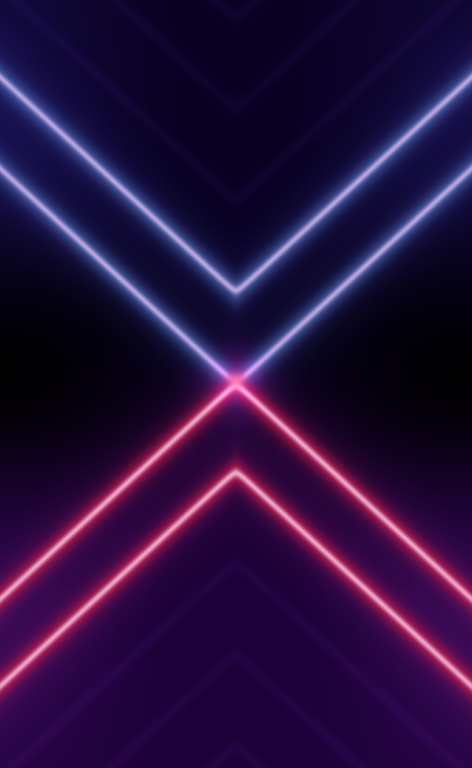
This background is drawn by a Shadertoy shader. Its source:

```glsl
// Two stacks of neon chevrons, blue pointing down and red pointing up, whose
// tips meet in a glowing cross. Each line is a distance to a folded diagonal,
// drawn as a pale core with a tight and a wide halo over a dark gradient.

// Layout, in units of canvas height, x measured from the centre
const float CROSS_Y = 0.503;
const float SLOPE = 0.916;
const float SPACING = 0.1190;
const float RED_START = 0.0055;
const float TIP_ROUNDING = 0.004;
const int LINES_PER_STACK = 5;
const int BRIGHT_LINES = 2;

// Line profile
const float CORE_WIDTH = 0.0040;
const float HALO_WIDTH = 0.0135;
const float HAZE_WIDTH = 0.042;
const float FAINT_WIDTH = 0.007;

// Colours
const vec3 BLUE_CORE = vec3(0.75, 0.66, 0.88);
const vec3 BLUE_HALO = vec3(0.27, 0.37, 0.66);
const vec3 BLUE_HAZE = vec3(0.025, 0.03, 0.085);
const vec3 BLUE_FAINT = vec3(0.025, 0.012, 0.05);
const vec3 RED_CORE = vec3(0.93, 0.68, 0.82);
const vec3 RED_HALO = vec3(0.74, 0.10, 0.30);
const vec3 RED_HAZE = vec3(0.07, 0.015, 0.05);
const vec3 RED_FAINT = vec3(0.035, 0.008, 0.05);
const vec3 TOP_CENTRE = vec3(0.035, 0.003, 0.135);
const vec3 TOP_EDGE = vec3(0.075, 0.04, 0.25);
const vec3 BOTTOM_CENTRE = vec3(0.105, 0.005, 0.215);
const vec3 BOTTOM_EDGE = vec3(0.175, 0.025, 0.30);
const vec3 CROSS_CORE = vec3(0.97, 0.52, 0.72);
const vec3 CROSS_HALO = vec3(0.16, 0.02, 0.17);

float bell(float d, float width) {
    float t = d / width;
    return exp(-t * t);
}

// Dark gradient with brighter sides and a black pool beside the cross
vec3 background(vec2 p) {
    float side = smoothstep(0.04, 0.34, abs(p.x));
    float leftBias = 0.85 - 0.6 * p.x;
    vec3 top = mix(TOP_CENTRE, TOP_EDGE, side * leftBias * bell(p.y - 0.38, 0.26));
    vec3 bottom = mix(BOTTOM_CENTRE, BOTTOM_EDGE, side * bell(p.y + 0.35, 0.24));
    vec3 color = mix(bottom, top, smoothstep(-0.12, 0.08, p.y));
    vec2 pool = (vec2(abs(p.x), p.y) - vec2(0.31, 0.01)) / vec2(0.23, 0.145);
    return color * (1.0 - 0.97 * exp(-dot(pool, pool)));
}

// Adds one stack; "height" grows from the cross towards the stack
vec3 addStack(vec3 color, vec2 p, float height, float start,
              vec3 core, vec3 halo, vec3 haze, vec3 faint) {
    float folded = sqrt(p.x * p.x + TIP_ROUNDING * TIP_ROUNDING) - TIP_ROUNDING;
    float level = height - SLOPE * folded;
    float coreAmount = 0.0;
    float haloAmount = 0.0;
    for (int i = 0; i < LINES_PER_STACK; i++) {
        float lineLevel = max(float(i) * SPACING, start);
        float d = abs(level - lineLevel) / sqrt(1.0 + SLOPE * SLOPE);
        if (i < BRIGHT_LINES) {
            float tight = 0.65 * bell(d, HALO_WIDTH) + 0.3 * exp(-d / HALO_WIDTH);
            haloAmount = max(haloAmount, tight);
            coreAmount = max(coreAmount, bell(d, CORE_WIDTH));
            color += haze * bell(d, HAZE_WIDTH);
        } else {
            color += faint * bell(d, FAINT_WIDTH);
        }
    }
    color = mix(color, halo, haloAmount);
    return mix(color, core, 0.95 * coreAmount);
}

void mainImage(out vec4 fragColor, in vec2 fragCoord) {
    vec2 p = (fragCoord - vec2(0.5 * iResolution.x, 0.0)) / iResolution.y;
    p.y -= CROSS_Y;

    vec3 color = background(p);
    color = addStack(color, p, p.y, 0.0,
                     BLUE_CORE, BLUE_HALO, BLUE_HAZE, BLUE_FAINT);
    color = addStack(color, p, -p.y, RED_START,
                     RED_CORE, RED_HALO, RED_HAZE, RED_FAINT);

    // Hot spot where the two tips meet
    float r = length(p);
    color += CROSS_HALO * bell(r, 0.035);
    color = mix(color, CROSS_CORE, 0.85 * bell(r, 0.009));

    fragColor = vec4(clamp(color, 0.0, 1.0), 1.0);
}
```
